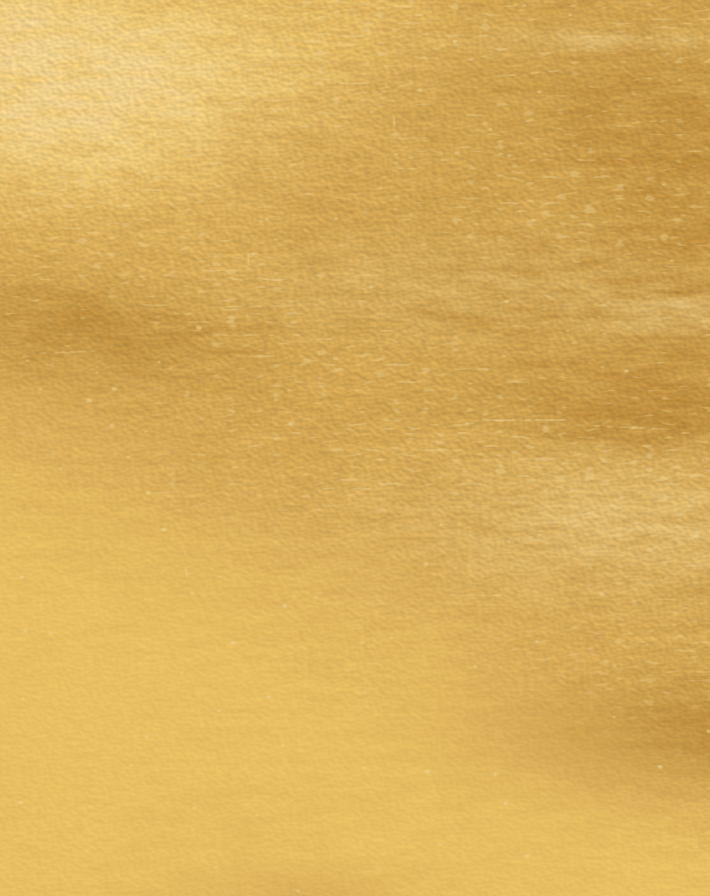
Write a WebGL 1 fragment shader that draws this texture.

```glsl
precision highp float;

uniform vec2 u_resolution;

// Gold ramp, dark to bright, and the washed-out sheen
const vec3 BRONZE = vec3(0.73, 0.54, 0.23);
const vec3 OCHRE = vec3(0.80, 0.625, 0.305);
const vec3 GOLD = vec3(0.85, 0.675, 0.345);
const vec3 BRIGHT = vec3(0.912, 0.752, 0.387);
const vec3 SHEEN = vec3(0.94, 0.83, 0.58);

const float BASE_TONE = 0.48;
const float CLOUD_AMOUNT = 0.24;
const float STREAK_AMOUNT = 0.24;
const float GRAIN_AMOUNT = 0.062;
const float GLINT_AMOUNT = 0.38;
const float POLISHED_ROUGHNESS = 0.4;
const vec2 CLOUD_SCALE = vec2(3.5, 7.0);
const vec2 STREAK_SCALE = vec2(16.0, 75.0);
const vec2 GRAIN_SCALE = vec2(175.0, 250.0);
const vec2 GLINT_SCALE = vec2(60.0, 210.0);
const float SPECK_CELLS = 26.0;
const float SPECK_CHANCE = 0.32;
const int SCRATCH_COUNT = 22;

float hash(vec2 p) {
  vec3 q = fract(vec3(p.xyx) * 0.1031);
  q += dot(q, q.yzx + 33.33);
  return fract((q.x + q.y) * q.z);
}

vec2 hash2(vec2 p) {
  return vec2(hash(p), hash(p + 57.3));
}

float cornerSlope(vec2 cell, vec2 offset) {
  float a = 6.2832 * hash(cell);
  return dot(vec2(cos(a), sin(a)), offset);
}

float gradientNoise(vec2 p) {
  vec2 i = floor(p);
  vec2 f = p - i;
  vec2 w = f * f * f * (f * (f * 6.0 - 15.0) + 10.0);
  vec2 e = vec2(1.0, 0.0);
  float low = mix(cornerSlope(i, f), cornerSlope(i + e, f - e), w.x);
  float high = mix(cornerSlope(i + e.yx, f - e.yx), cornerSlope(i + 1.0, f - 1.0), w.x);
  return 1.4 * mix(low, high, w.y);
}

float fbm(vec2 p) {
  float sum = 0.0;
  float amp = 0.6;
  for (int i = 0; i < 4; i++) {
    sum += amp * gradientNoise(p);
    p = p * 2.03 + 17.7;
    amp *= 0.5;
  }
  return sum;
}

// Soft elliptical patch of light or shade
float patchAt(vec2 uv, vec2 center, vec2 radius) {
  vec2 d = (uv - center) / radius;
  return exp(-dot(d, d));
}

vec3 goldRamp(float t) {
  vec3 c = mix(BRONZE, OCHRE, clamp(t * 3.0, 0.0, 1.0));
  c = mix(c, GOLD, clamp(t * 3.0 - 1.0, 0.0, 1.0));
  return mix(c, BRIGHT, clamp(t * 3.0 - 2.0, 0.0, 1.0));
}

// Sparse pale flecks, one at most per cell
float specks(vec2 p, float pixel) {
  vec2 cell = floor(p * SPECK_CELLS);
  vec2 center = (cell + 0.15 + 0.7 * hash2(cell + 5.0)) / SPECK_CELLS;
  float size = hash(cell + 91.0);
  float radius = mix(0.0006, 0.0022, size * size);
  float d = length((p - center) * vec2(0.7, 1.0));
  float on = step(hash(cell + 33.0), SPECK_CHANCE);
  return on * mix(0.25, 0.6, size) * (1.0 - smoothstep(radius - pixel, radius + pixel, d));
}

// Thin tapered scratches, mostly level, some upright
float scratches(vec2 p, float aspect, float pixel) {
  float sum = 0.0;
  for (int i = 0; i < SCRATCH_COUNT; i++) {
    vec2 seed = vec2(float(i) * 7.0 + 3.0, 41.0);
    vec2 d = p - vec2(aspect, 1.0) * mix(vec2(0.05, 0.3), vec2(0.95), hash2(seed));
    float upright = step(0.65, hash(seed + 11.0));
    float a = 1.5708 * upright + 0.2 * (hash(seed + 23.0) - 0.4);
    vec2 q = vec2(dot(d, vec2(cos(a), sin(a))), dot(d, vec2(-sin(a), cos(a))));
    float halfLength = mix(0.015, 0.075, hash(seed + 31.0)) * mix(1.0, 0.35, upright);
    float along = 1.0 - smoothstep(0.4, 1.0, abs(q.x) / halfLength);
    float across = 1.0 - smoothstep(0.0, 0.0007 + pixel, abs(q.y));
    float worn = smoothstep(-0.3, 0.2, gradientNoise(vec2(q.x * 90.0, float(i) * 3.7)));
    sum += along * across * worn * mix(0.25, 0.55, hash(seed + 47.0));
  }
  return min(sum, 0.6);
}

void main() {
  vec2 uv = gl_FragCoord.xy / u_resolution;
  vec2 p = gl_FragCoord.xy / u_resolution.y;
  float pixel = 1.0 / u_resolution.y;
  float cloud = fbm(p * CLOUD_SCALE);
  float streak = fbm(p * STREAK_SCALE + 40.0);

  // Smooth glow rising from the lower left
  float polished = 1.0 - smoothstep(-0.18, 0.18, uv.y - 0.52 + 0.34 * uv.x + 0.12 * cloud);
  float rough = mix(1.0, POLISHED_ROUGHNESS, polished);

  // Broad reflections
  float tone = BASE_TONE + 0.50 * polished;
  tone += 0.6 * patchAt(uv, vec2(0.05, 0.95), vec2(0.45, 0.18));
  tone -= 0.32 * patchAt(uv, vec2(0.95, 0.80), vec2(0.32, 0.20));
  tone -= 0.32 * patchAt(uv, vec2(0.08, 0.63), vec2(0.32, 0.06));
  tone -= 0.36 * patchAt(uv, vec2(0.97, 0.53), vec2(0.26, 0.05));
  tone -= 0.62 * patchAt(uv, vec2(1.02, 0.18), vec2(0.30, 0.07));
  tone -= 0.25 * patchAt(uv, vec2(0.42, 0.0), vec2(0.14, 0.03));
  tone += (CLOUD_AMOUNT * cloud + STREAK_AMOUNT * streak) * rough;

  // Pale brushed sheen
  float sheen = 0.75 * patchAt(uv, vec2(0.04, 0.92), vec2(0.32, 0.11));
  sheen += 0.36 * patchAt(uv, vec2(0.85, 0.41), vec2(0.28, 0.07));
  sheen += 0.26 * patchAt(uv, vec2(0.65, 0.68), vec2(0.26, 0.05));
  sheen += 0.42 * patchAt(uv, vec2(0.98, 0.65), vec2(0.13, 0.025));
  sheen += 0.32 * patchAt(uv, vec2(0.85, 0.955), vec2(0.16, 0.012));
  sheen *= clamp(1.0 + 0.9 * streak + 0.6 * cloud, 0.0, 1.5);

  // Crisp embossed grain and short level glints
  vec2 g = p * GRAIN_SCALE;
  float grain = gradientNoise(g) - 0.7 * gradientNoise(g + vec2(0.3, 0.6));
  grain += 0.6 * gradientNoise(g * 0.55 + 9.0);
  float glint = smoothstep(0.35, 0.75, gradientNoise(p * GLINT_SCALE) + 0.35 * cloud);

  vec3 color = mix(goldRamp(tone), SHEEN, clamp(sheen, 0.0, 0.85));
  color *= 1.0 + GRAIN_AMOUNT * grain * rough;
  color = mix(color, SHEEN, GLINT_AMOUNT * glint * rough * rough);
  color = mix(color, SHEEN, max(specks(p, pixel), scratches(p, u_resolution.x / u_resolution.y, pixel)));
  gl_FragColor = vec4(color, 1.0);
}
```
